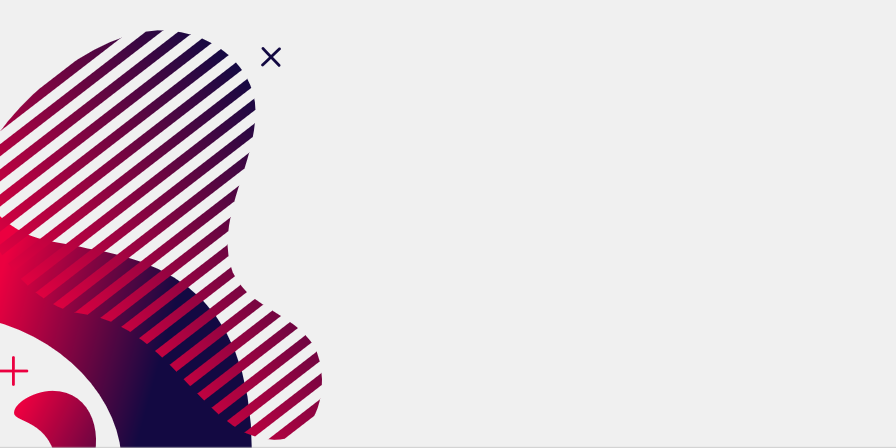
A WebGL 2 fragment shader for this background:

```glsl
#version 300 es
precision highp float;

uniform vec2 u_resolution;
out vec4 fragColor;

const vec3 PAPER = vec3(0.941);
const vec3 CRIMSON = vec3(0.92, 0.0, 0.25);
const vec3 NAVY = vec3(0.075, 0.035, 0.26);

vec2 bezier(vec2 a, vec2 b, vec2 c, vec2 d, float t) {
    float s = 1.0 - t;
    return s * s * s * a + 3.0 * s * t * (s * b + t * c) + t * t * t * d;
}

float segment(vec2 p, vec2 a, vec2 b) {
    vec2 ab = b - a;
    return length(p - a - ab * clamp(dot(p - a, ab) / dot(ab, ab), 0.0, 1.0));
}

// Adds one curve to an outline: x is the distance, y the sign.
// The sign flips at each crossing of a ray to the right.
void addCurve(inout vec2 outline, vec2 p, vec2 a, vec2 b, vec2 c, vec2 d) {
    vec2 from = a;
    for (int i = 1; i <= 14; i++) {
        vec2 to = bezier(a, b, c, d, float(i) / 14.0);
        outline.x = min(outline.x, segment(p, from, to));
        if ((from.y > p.y) != (to.y > p.y)) {
            float crossing = mix(from.x, to.x, (p.y - from.y) / (to.y - from.y));
            if (crossing > p.x) outline.y = -outline.y;
        }
        from = to;
    }
    }

float stripedBlob(vec2 p) {
    vec2 o = vec2(10.0, 1.0);
    addCurve(o, p, vec2(-0.2, 1.5), vec2(-0.05, 1.0), vec2(0.75, 0.28), vec2(1.35, 0.26));
    addCurve(o, p, vec2(1.35, 0.26), vec2(1.85, 0.25), vec2(2.19, 0.6), vec2(2.19, 0.95));
    addCurve(o, p, vec2(2.19, 0.95), vec2(2.19, 1.35), vec2(1.95, 1.7), vec2(1.95, 2.1));
    addCurve(o, p, vec2(1.95, 2.1), vec2(1.95, 2.75), vec2(2.76, 2.6), vec2(2.76, 3.25));
    addCurve(o, p, vec2(2.76, 3.25), vec2(2.76, 3.58), vec2(2.6, 3.77), vec2(2.35, 3.77));
    addCurve(o, p, vec2(2.35, 3.77), vec2(1.75, 3.77), vec2(1.45, 2.75), vec2(0.65, 2.68));
    addCurve(o, p, vec2(0.65, 2.68), vec2(0.3, 2.62), vec2(-0.2, 2.1), vec2(-0.2, 1.5));
    return o.x * o.y;
}

float wave(vec2 p) {
    vec2 o = vec2(10.0, 1.0);
    addCurve(o, p, vec2(-0.1, 1.75), vec2(0.2, 2.1), vec2(0.45, 2.05), vec2(0.75, 2.13));
    addCurve(o, p, vec2(0.75, 2.13), vec2(1.5, 2.25), vec2(2.16, 2.6), vec2(2.16, 3.9));
    addCurve(o, p, vec2(1.04, 3.9), vec2(1.0, 3.4), vec2(0.55, 2.9), vec2(-0.1, 2.74));
    return o.x * o.y;
}

float cornerDrop(vec2 p) {
    vec2 o = vec2(10.0, 1.0);
    addCurve(o, p, vec2(0.12, 3.54), vec2(0.12, 3.45), vec2(0.3, 3.35), vec2(0.45, 3.35));
    addCurve(o, p, vec2(0.45, 3.35), vec2(0.75, 3.35), vec2(0.88, 3.65), vec2(0.8, 3.95));
    addCurve(o, p, vec2(0.48, 3.95), vec2(0.42, 3.6), vec2(0.12, 3.62), vec2(0.12, 3.54));
    return o.x * o.y;
}

float crossMark(vec2 p, float arm, float angle) {
    float c = cos(angle), s = sin(angle);
    p = abs(mat2(c, s, -s, c) * p);
    return segment(vec2(max(p.x, p.y), min(p.x, p.y)), vec2(0.0), vec2(arm, 0.0)) - 0.012;
}

vec3 gradient(vec2 p, vec2 red, vec2 blue) {
    vec2 axis = blue - red;
    return mix(CRIMSON, NAVY, clamp(dot(p - red, axis) / dot(axis, axis), 0.0, 1.0));
}

void main() {
    // Canvas height is 3.84 units, with y pointing down from the top.
    float pixel = 3.84 / u_resolution.y;
    vec2 p = vec2(gl_FragCoord.x, u_resolution.y - gl_FragCoord.y) * pixel;
    vec3 color = PAPER;

    // All shapes lie at the left side.
    if (p.x < 2.9) {
        float cover = clamp(0.5 - wave(p) / pixel, 0.0, 1.0);
        color = mix(color, gradient(p, vec2(0.0, 2.4), vec2(1.45, 2.8)), cover);

        cover = clamp(0.5 - cornerDrop(p) / pixel, 0.0, 1.0);
        color = mix(color, gradient(p, vec2(0.2, 3.45), vec2(1.3, 4.0)), cover);

        // Diagonal stripes clipped by the blob
        float across = (dot(p, vec2(0.61, 0.79)) - 1.018) / 0.17;
        float stripe = abs(fract(across + 0.5) - 0.5) * 0.17 - 0.041;
        cover = clamp(0.5 - max(stripe, stripedBlob(p)) / pixel, 0.0, 1.0);
        color = mix(color, gradient(p, vec2(0.0, 2.4), vec2(2.0, 0.5)), cover);

        // Small cross marks
        cover = clamp(0.5 - crossMark(p - vec2(0.115, 3.18), 0.115, 0.0) / pixel, 0.0, 1.0);
        color = mix(color, CRIMSON, cover);
        cover = clamp(0.5 - crossMark(p - vec2(2.323, 0.488), 0.1, 0.76) / pixel, 0.0, 1.0);
        color = mix(color, NAVY, cover);
    }

    // Thin line along the bottom
    color = mix(color, vec3(0.75), 0.6 * clamp(0.5 + (p.y - 3.83) / pixel, 0.0, 1.0));
    fragColor = vec4(color, 1.0);
}
```
